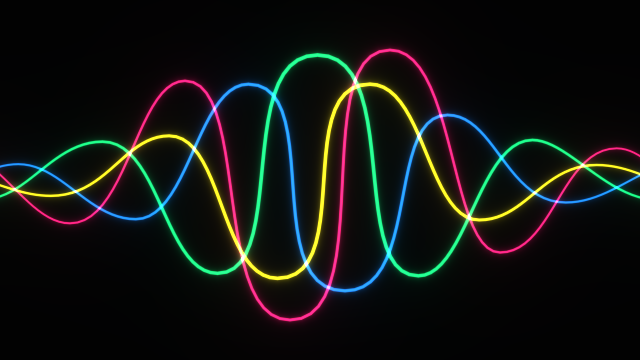
This background is drawn by a Shadertoy shader. Its source:

```glsl
const vec2 CANVAS = vec2(768.0, 432.0);   // layout units across and up
const vec3 BACKDROP = vec3(0.008, 0.008, 0.009);
const vec3 PINK = vec3(1.0, 0.03, 0.42);
const vec3 GREEN = vec3(0.0, 0.90, 0.42);
const vec3 BLUE = vec3(0.02, 0.48, 1.0);
const vec3 YELLOW = vec3(1.0, 0.93, 0.02);
const float HALO = 0.42;          // tight glow strength and reach
const float HALO_REACH = 3.6;
const float HAZE = 0.042;         // wide glow strength and reach
const float HAZE_REACH = 32.0;
const float CUTOFF = 125.0;       // glow is negligible past this distance
const float HOT_CORE = 0.16;      // white added along the centre line
const int ANCHORS = 8;
const int STEPS = 22;             // chords per curve span

// Crests and troughs: x, height from the mid line, then the span's
// start and end handle lengths as fractions of its width.
const vec4 PINK_WAVE[ANCHORS] = vec4[ANCHORS](
    vec4(-50, 32, .37, .37), vec4(84, -52, .50, .42),
    vec4(222, 119, .62, .75), vec4(348, -168, .90, .84),
    vec4(468, 156, .60, .46), vec4(600, -87, .45, .47),
    vec4(740, 38, .37, .37), vec4(850, -24, 0, 0));
const vec4 GREEN_WAVE[ANCHORS] = vec4[ANCHORS](
    vec4(-20, -23, .37, .42), vec4(123, 46, .50, .46),
    vec4(261, -112, .72, .85), vec4(381, 150, .85, .71),
    vec4(502, -115, .42, .47), vec4(639, 48, .28, .40),
    vec4(790, -24, .37, .37), vec4(940, 20, 0, 0));
const vec4 BLUE_WAVE[ANCHORS] = vec4[ANCHORS](
    vec4(-100, -19, .37, .37), vec4(22, 19, .37, .40),
    vec4(163, -47, .47, .45), vec4(298, 115, .80, .90),
    vec4(414, -133, .74, .60), vec4(537, 78, .40, .50),
    vec4(679, -27, .37, .37), vec4(830, 24, 0, 0));
const vec4 YELLOW_WAVE[ANCHORS] = vec4[ANCHORS](
    vec4(-60, 6, .37, .37), vec4(61, -19, .48, .38),
    vec4(203, 53, .50, .53), vec4(333, -118, .86, .86),
    vec4(444, 115, .50, .47), vec4(575, -48, .40, .46),
    vec4(716, 18, .37, .37), vec4(860, -20, 0, 0));

float segmentDistance(vec2 p, vec2 a, vec2 b) {
    vec2 pa = p - a, ba = b - a;
    return length(pa - ba * clamp(dot(pa, ba) / dot(ba, ba), 0.0, 1.0));
}

// Cubic span with level tangents at both ends
vec2 spanPoint(vec4 start, vec2 end, float t) {
    float s = 1.0 - t;
    float early = 3.0 * t * s * s, late = 3.0 * t * t * s, last = t * t * t;
    vec2 blend = vec2(early * start.z + late * (1.0 - start.w) + last, late + last);
    return mix(start.xy, end, blend);
}

float waveDistance(vec2 p, vec4 wave[ANCHORS]) {
    float nearest = 1e4;
    for (int i = 0; i < ANCHORS - 1; i++) {
        vec4 start = wave[i];
        vec2 end = wave[i + 1].xy;
        if (p.x < start.x - CUTOFF || p.x > end.x + CUTOFF) continue;
        vec2 previous = start.xy;
        for (int j = 1; j <= STEPS; j++) {
            vec2 current = spanPoint(start, end, float(j) / float(STEPS));
            nearest = min(nearest, segmentDistance(p, previous, current));
            previous = current;
        }
    }
    return nearest;
}

// Solid line with a pale core, a tight halo and a wide haze
vec3 neon(float d, vec3 tint, float halfWidth, float strength, float soft) {
    float line = 1.0 - smoothstep(max(halfWidth - soft, 0.0), halfWidth + soft, d);
    float core = exp(-d * d / (halfWidth * halfWidth));
    float halo = HALO * exp(-d / HALO_REACH) * (1.0 - line);
    float haze = HAZE * exp(-d / HAZE_REACH);
    return tint * (line + strength * (halo + haze)) + HOT_CORE * core * strength;
}

void mainImage(out vec4 fragColor, in vec2 fragCoord) {
    vec2 p = fragCoord / iResolution.xy * CANVAS;
    p.y -= 0.5 * CANVAS.y;
    float soft = max(0.75 * CANVAS.y / iResolution.y, 0.8);

    // Lines are bolder towards the middle of the canvas
    float offCentre = (p.x / CANVAS.x - 0.5) / 0.36;
    float strength = mix(0.55, 1.0, exp(-offCentre * offCentre));

    vec3 color = BACKDROP;
    color += neon(waveDistance(p, PINK_WAVE), PINK, 1.7 * strength, strength, soft);
    color += neon(waveDistance(p, GREEN_WAVE), GREEN, 2.2 * strength, strength, soft);
    color += neon(waveDistance(p, BLUE_WAVE), BLUE, 1.9 * strength, strength, soft);
    color += neon(waveDistance(p, YELLOW_WAVE), YELLOW, 2.1 * strength, strength, soft);
    fragColor = vec4(clamp(color, 0.0, 1.0), 1.0);
}
```
